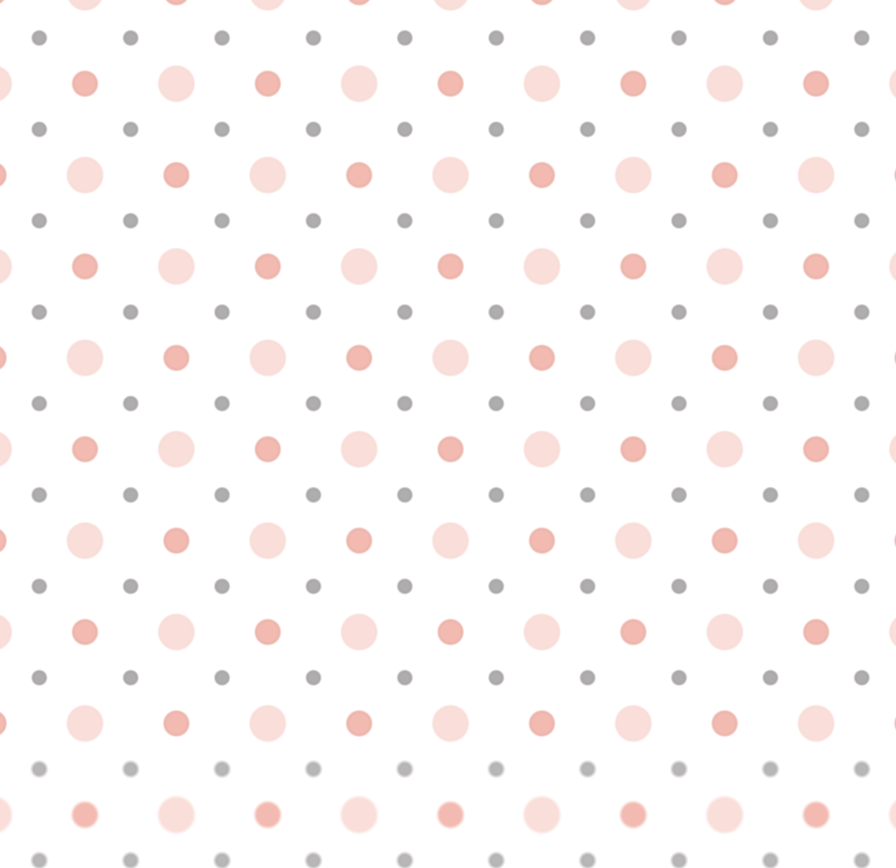
A WebGL 2 fragment shader for this pattern:

```glsl
#version 300 es
precision highp float;
// Polka dots on white: two interleaved square lattices, offset by half a cell.
// One holds small grey dots, the other a checkerboard of large pale and
// small coral dots; the edges soften slightly toward the bottom.
uniform vec2 u_resolution;
out vec4 outColor;

const float CELLS_ACROSS = 9.804;
const vec2 GREY_ORIGIN = vec2(0.430, 0.082);
const vec2 PINK_ORIGIN = GREY_ORIGIN + 0.5;

const float GREY_RADIUS = 0.082;
const float CORAL_RADIUS = 0.141;
const float BLUSH_RADIUS = 0.199;

const vec3 WHITE = vec3(1.0);
const vec3 GREY = vec3(0.71, 0.70, 0.70);
const vec3 CORAL = vec3(0.95, 0.73, 0.69);
const vec3 BLUSH = vec3(0.98, 0.87, 0.85);

// Distance from p to the nearest point of a unit lattice.
float latticeDistance(vec2 p, vec2 origin) {
    return length(fract(p - origin + 0.5) - 0.5);
}

// Lays a soft-edged dot over the base, with a faintly darker rim.
vec3 paintDot(vec3 base, vec3 ink, float dist, float radius, float blur, float rim) {
    float coverage = 1.0 - smoothstep(radius - blur, radius + blur, dist);
    float rimBand = smoothstep(radius - 0.045, radius - 0.015, dist);
    return mix(base, ink * (1.0 - rim * rimBand), coverage);
}

void main() {
    vec2 p = gl_FragCoord.xy / u_resolution.x * CELLS_ACROSS;
    float pixel = CELLS_ACROSS / u_resolution.x;

    // Softer, paler dots near the lower edge
    float wear = 1.0 - smoothstep(1.25, 1.45, p.y);
    float blur = max(mix(0.016, 0.028, wear), 0.8 * pixel);

    // Grey lattice
    vec3 greyInk = mix(GREY * 0.97, GREY * 1.02, wear);
    float greyDist = latticeDistance(p, GREY_ORIGIN);
    vec3 color = paintDot(WHITE, greyInk, greyDist, GREY_RADIUS, blur, 0.03);

    // Pink lattice: cell parity picks large blush or small coral
    vec2 cell = floor(p - PINK_ORIGIN + 0.5);
    float isBlush = mod(cell.x + cell.y, 2.0);
    vec3 pinkInk = mix(CORAL, BLUSH, isBlush);
    float pinkRadius = mix(CORAL_RADIUS, BLUSH_RADIUS, isBlush);
    float pinkRim = mix(0.025, 0.005, isBlush) * (1.0 - wear);
    float pinkDist = latticeDistance(p, PINK_ORIGIN);
    color = paintDot(color, pinkInk, pinkDist, pinkRadius, blur, pinkRim);

    outColor = vec4(color, 1.0);
}
```
